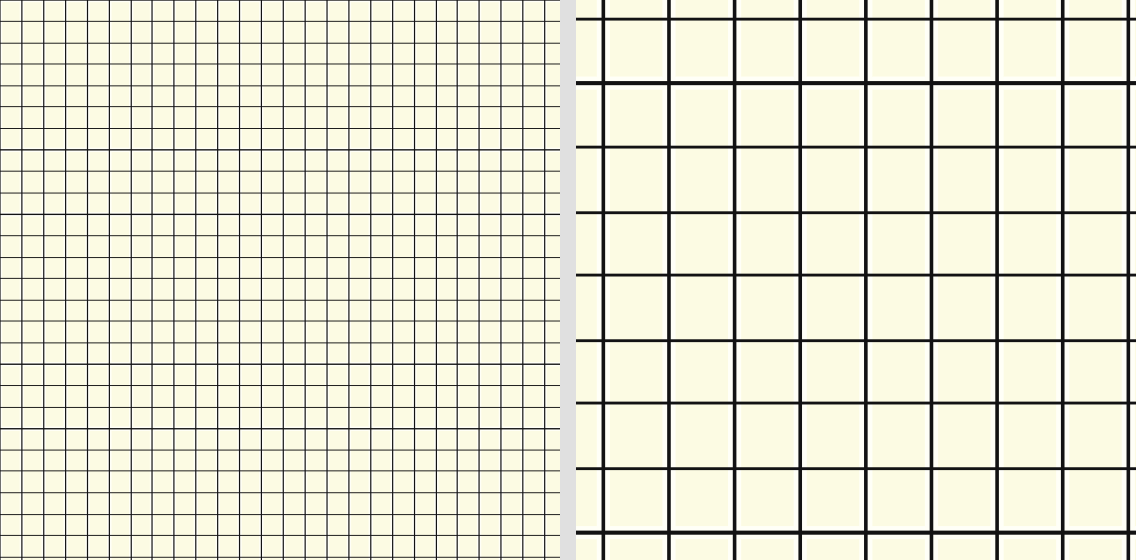
Left: the whole. Right: its middle third, enlarged.
This pattern is drawn by a three.js fragment shader. Its source:

```glsl
varying vec2 vUv;

// Antialiased coverage of a line of the given width at distance d from its centre
float lineCoverage(float d, float width, float blur) {
  return min(clamp((0.5 * width - abs(d)) / blur + 0.5, 0.0, 1.0), width / blur);
}

void main() {
  // Fine units: 1/512 of the canvas, measured from the upper left
  vec2 p = vec2(vUv.x, 1.0 - vUv.y) * 512.0;
  vec2 blur = max(fwidth(p), 0.0001);

  // Nearest rule each way, about 25.7 columns and 26.1 rows
  vec2 period = vec2(19.925, 19.585);
  vec2 index = floor(p / period + 0.5);
  vec2 ideal = index * period;

  // Two rows in every ten are heavier
  float cycle = mod(index.y + 0.5, 10.0);
  float heavy = max(step(cycle, 1.0), step(abs(cycle - 7.5), 0.25));

  // Rules settle on fine units; light rows sit half a unit off
  float columnCentre = floor(ideal.x + 0.5);
  float rowCentre = mix(floor(ideal.y) + 0.5, floor(ideal.y + 0.5), heavy);
  vec2 d = p - vec2(columnCentre, rowCentre);

  float column = lineCoverage(d.x, 1.1, blur.x);
  float row = lineCoverage(d.y, mix(0.87, 1.25, heavy), blur.y);

  // Pale fringe beside the columns and heavy rows
  float fringe = max(lineCoverage(d.x, 4.0, blur.x), heavy * lineCoverage(d.y, 4.0, blur.y));

  vec3 paper = mix(vec3(0.99, 0.985, 0.89), vec3(1.0, 1.0, 0.97), fringe);
  vec3 ink = vec3(0.07, 0.07, 0.075);
  vec3 color = mix(paper, ink, column);
  color = mix(color, ink, row);
  gl_FragColor = vec4(color, 1.0);
}
```
